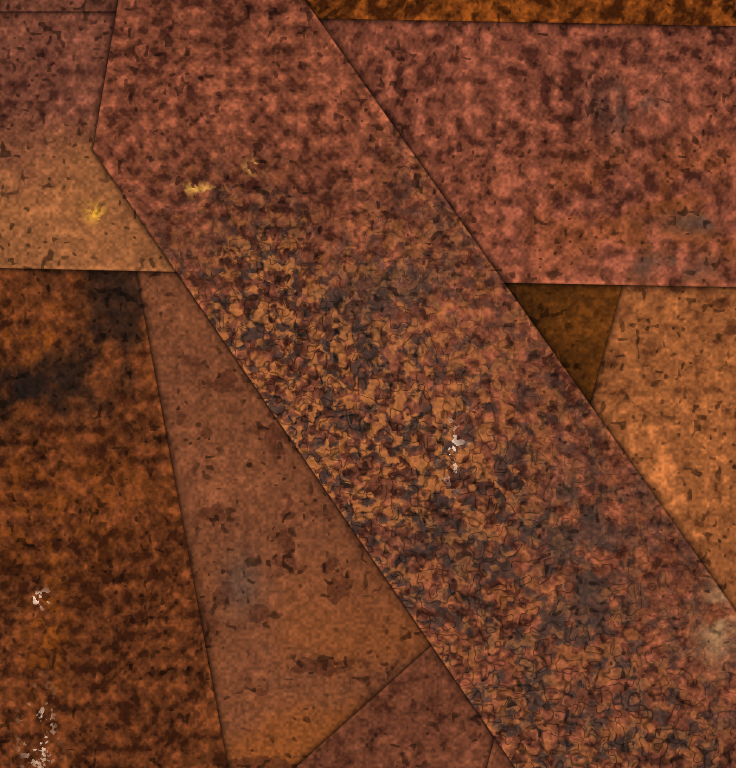
Reproduce this texture procedurally as a Shadertoy shader.

```glsl
// Overlapping sheets of rusted steel, crossed by one wide diagonal plate.
// Sheets are half-plane intersections painted back to front with seam shadows;
// layered value noise gives the corrosion, flakes, pits and stains.

float hash(vec2 p) { return fract(sin(dot(p, vec2(127.1, 311.7))) * 43758.5); }

float noise(vec2 p) {
    vec2 i = floor(p), f = fract(p);
    f = f * f * (3.0 - 2.0 * f);
    return mix(mix(hash(i), hash(i + vec2(1, 0)), f.x),
               mix(hash(i + vec2(0, 1)), hash(i + vec2(1, 1)), f.x), f.y);
}

float fbm(vec2 p) {
    float sum = 0.0, amp = 0.52;
    for (int i = 0; i < 5; i++) {
        sum += amp * noise(p);
        p = mat2(1.6, 1.2, -1.2, 1.6) * p + 7.3;
        amp *= 0.5;
    }
    return sum;
}

// Signed distance to the line a-b, positive on the right hand of travel
float side(vec2 p, vec2 a, vec2 b) {
    vec2 d = normalize(b - a);
    return dot(p - a, vec2(-d.y, d.x));
}

// Soft elliptical patch
float blob(vec2 p, float x, float y, float rx, float ry) {
    vec2 q = (p - vec2(x, y)) / vec2(rx, ry);
    return exp(-dot(q, q));
}

// Mottled metal around a base colour
vec3 rust(vec2 p, vec3 base, float rough) {
    float broad = fbm(p * 8.0);
    float grain = fbm(p * 75.0 + 2.0 * broad);
    float t = 0.52 + (broad - 0.5) * 0.5 + (grain - 0.5) * rough;
    vec3 low = mix(base * vec3(0.62, 0.58, 0.6), base, smoothstep(0.18, 0.5, t));
    return mix(low, base * 1.4, smoothstep(0.5, 0.88, t));
}

// Lay a sheet over what is below, with a cast shadow and a faint rim
void lay(inout vec3 col, vec3 sheet, float d) {
    float aa = 0.7 / iResolution.y;
    col *= 1.0 - 0.65 * exp(-max(-d, 0.0) / 0.004);
    sheet *= 1.0 + 0.14 * exp(-abs(d - 0.003) / 0.002);
    col = mix(col, sheet, smoothstep(-aa, aa, d));
}

void mainImage(out vec4 fragColor, in vec2 fragCoord) {
    // Height is one unit, y measured downward from the top edge
    vec2 p = vec2(fragCoord.x, iResolution.y - fragCoord.y) / iResolution.y;
    vec2 warped = p + 0.006 * vec2(noise(p * 100.0), noise(p * 100.0 + 19.0));
    float broad = fbm(p * 9.0 + 31.0), medium = fbm(p * 30.0 + 5.0);
    float flakes = fbm(warped * 105.0), blots = fbm(warped * 75.0 + 11.0);
    float eaten = smoothstep(0.35, 0.6, medium);
    vec3 slate = vec3(0.23, 0.18, 0.16);

    // Right sheet and the dark wedge beside it
    vec3 col = rust(p + 2.0, vec3(0.52, 0.3, 0.16), 0.8);
    vec3 s = rust(p + 5.0, vec3(0.28, 0.15, 0.05), 0.9);
    lay(col, s, side(p, vec2(0.81, 0.371), vec2(0.768, 0.525)));

    // Upper right sheet with orange and slate stains, and the strip above it
    s = rust(p + 9.0, vec3(0.42, 0.225, 0.16), 1.4);
    s = mix(s, vec3(0.54, 0.28, 0.12), 0.6 * eaten * blob(p, 0.9, 0.29, 0.2, 0.09));
    float stain = blob(p, 0.87, 0.345, 0.07, 0.02) + blob(p, 0.92, 0.29, 0.07, 0.015)
                + 0.7 * blob(p, 0.82, 0.14, 0.05, 0.04);
    s = mix(s, slate * 1.25, 0.75 * stain * eaten);
    lay(col, s, side(p, vec2(0.957, 0.374), vec2(0.65, 0.368)));
    s = rust(p + 14.0, vec3(0.36, 0.18, 0.06), 1.8);
    lay(col, s, side(p, vec2(0.957, 0.034), vec2(0.41, 0.024)));

    // Lower middle sheet with round blotches, then the bottom corner pieces
    float left = side(p, vec2(0.121, 0.195), vec2(0.671, 1));
    s = rust(p + 17.0, vec3(0.42, 0.24, 0.15), 0.5);
    s = mix(s, vec3(0.51, 0.27, 0.11), 0.7 * smoothstep(0.65, 1.0, p.y) * smoothstep(0.25, 0.6, broad));
    s = mix(s, vec3(0.27, 0.14, 0.09), 0.6 * smoothstep(0.64, 0.7, medium));
    s = mix(s, slate * 1.3, 0.6 * blob(p, 0.315, 0.76, 0.025, 0.04));
    lay(col, s, left);
    s = rust(p + 22.0, vec3(0.38, 0.21, 0.14), 0.8);
    lay(col, s, min(left, side(p, vec2(0.384, 1), vec2(0.566, 0.837))));
    lay(col, s, min(left, side(p, vec2(0.634, 1), vec2(0.645, 0.957))));

    // Lower left sheet: scorched top, orange bloom below
    s = rust(p + 27.0, vec3(0.33, 0.17, 0.085), 1.5);
    float bloom = blob(p, 0.06, 0.83, 0.025, 0.09) + blob(p, 0.05, 0.44, 0.07, 0.04)
                + 0.6 * blob(p, 0.05, 0.65, 0.16, 0.09);
    s = mix(s, vec3(0.55, 0.28, 0.08), 0.65 * bloom * smoothstep(0.4, 0.65, blots));
    float scorch = blob(p, 0.04, 0.505, 0.09, 0.045) + 0.75 * blob(p, 0.16, 0.39, 0.08, 0.1);
    s = mix(s, slate * 0.45, min(scorch * smoothstep(0.25, 0.65, medium), 0.85));
    lay(col, s, side(p, vec2(0.177, 0.354), vec2(0.297, 1)));

    // Upper left sheet, fading to tan, with a narrow strip along its top
    float fade = smoothstep(0.13, 0.27, p.y + 0.12 * (broad - 0.5));
    s = rust(p + 33.0, mix(vec3(0.4, 0.225, 0.165), vec3(0.51, 0.31, 0.18), fade), 0.9 - 0.5 * fade);
    s = mix(s, vec3(0.8, 0.57, 0.2), blob(p, 0.123, 0.278, 0.012, 0.012) * smoothstep(0.35, 0.5, flakes));
    lay(col, s, min(side(p, vec2(0.228, 0.354), vec2(0, 0.349)), 0.3 - p.x));
    lay(col, s * 0.85, min(0.015 - p.y, 0.3 - p.x));

    // Diagonal plate: red at the top, flaked in the middle, slate lower down
    s = rust(p + 41.0, vec3(0.41, 0.22, 0.15), 1.3);
    vec2 q = mat2(0.57, 0.82, 0.82, -0.57) * (p - vec2(0.47, 0.53));
    float worn = smoothstep(-0.4, -0.1, q.x + 0.3 * (broad - 0.5)) * (1.0 - 0.5 * smoothstep(0.06, 0.22, q.y));
    s = mix(s, slate, worn * (0.7 * smoothstep(0.48, 0.62, blots) + 0.2 * eaten * broad));
    float gold = worn * (1.0 - 0.4 * smoothstep(0.08, 0.3, q.x));
    s = mix(s, vec3(0.64, 0.38, 0.2), 0.85 * gold * smoothstep(0.46, 0.66, flakes));
    s *= 1.0 - 0.4 * worn * max(0.0, 1.0 - abs(noise(warped * 120.0) - 0.45) / 0.13);
    float cold = blob(p, 0.77, 0.74, 0.06, 0.11) + 0.7 * blob(p, 0.5, 0.39, 0.07, 0.05) + 0.6 * blob(p, 0.57, 0.72, 0.05, 0.04);
    s = mix(s, slate, 0.75 * cold * eaten);
    s = mix(s, vec3(0.63, 0.49, 0.34), 0.8 * eaten * blob(p, 0.935, 0.81, 0.025, 0.05));
    float streak = blob(p, 0.255, 0.246, 0.025, 0.007) + blob(p, 0.33, 0.218, 0.012, 0.009);
    s = mix(s, vec3(0.76, 0.55, 0.26), streak * smoothstep(0.4, 0.55, flakes));
    float plate = min(-left, side(p, vec2(0.121, 0.195), vec2(0.154, 0)));
    lay(col, s, min(plate, side(p, vec2(0.397, 0), vec2(0.957, 0.794))));

    // Pits, chipped pale flecks and fine grain
    col *= 1.0 - 0.4 * eaten * smoothstep(0.7, 0.88, noise(warped * 150.0));
    float chips = blob(p, 0.59, 0.59, 0.015, 0.04) + blob(p, 0.05, 0.78, 0.02, 0.012) + blob(p, 0.05, 0.96, 0.02, 0.05);
    col = mix(col, vec3(0.8, 0.7, 0.62), chips * smoothstep(0.58, 0.68, fbm(p * 130.0)));
    fragColor = vec4(col * (0.95 + 0.35 * noise(p * 270.0)), 1);
}
```
